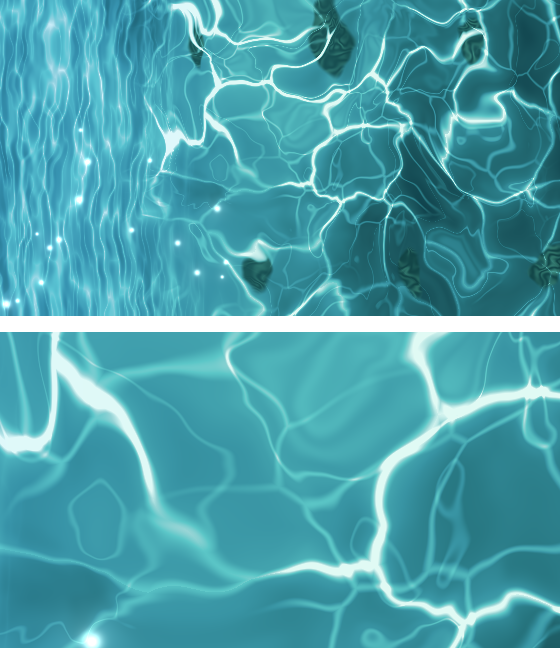
Top, the full canvas; bottom, a detail of the centre.
This texture is drawn by a WebGL 2 fragment shader. Its source:

```glsl
#version 300 es
precision highp float;
// Sunlit turquoise water: wavy falling streaks on the left, a caustic web on the right.
uniform vec2 u_resolution;
out vec4 fragColor;

const vec3 WATER[8] = vec3[8](
  vec3(0.05, 0.24, 0.28), vec3(0.11, 0.35, 0.38), vec3(0.15, 0.46, 0.50), vec3(0.22, 0.58, 0.64),
  vec3(0.29, 0.68, 0.71), vec3(0.36, 0.78, 0.78), vec3(0.58, 0.83, 0.83), vec3(0.88, 0.98, 0.96));

float hash(vec2 p) {
  return fract(sin(dot(p, vec2(127.1, 311.7))) * 43758.5453);
}

vec2 hash2(vec2 p) {
  return vec2(hash(p), hash(p + 19.7));
}

float noise(vec2 p) {
  vec2 i = floor(p), f = fract(p);
  f = f * f * f * (f * (f * 6.0 - 15.0) + 10.0);
  return mix(mix(hash(i), hash(i + vec2(1, 0)), f.x),
             mix(hash(i + vec2(0, 1)), hash(i + vec2(1, 1)), f.x), f.y);
}

float fbm(vec2 p) {
  float sum = 0.0, amp = 0.5;
  for (int i = 0; i < 3; i++) {
    sum += amp * noise(p);
    p = mat2(1.6, 1.2, -1.2, 1.6) * p + 5.3;
    amp *= 0.5;
  }
  return sum / 0.875;
}

vec2 warp(vec2 p, float scale, float amount) {
  return p + amount * (vec2(fbm(p * scale), fbm(p * scale + 31.4)) - 0.5);
}

// x: gap between the two nearest cell centres, y: random value of the cell
vec2 cells(vec2 p) {
  vec2 base = floor(p);
  float near = 9.0, second = 9.0, id = 0.0;
  for (int y = -1; y <= 1; y++)
    for (int x = -1; x <= 1; x++) {
      vec2 cell = base + vec2(x, y);
      float d = length(cell + 0.1 + 0.8 * hash2(cell) - p);
      if (d < near) { second = near; near = d; id = hash(cell + 7.7); }
      else second = min(second, d);
    }
  return vec2(second - near, id);
}

float contour(float value, float level, float width) {
  return 1.0 - smoothstep(0.0, width, abs(value - level));
}

// Thin bright filaments running mostly vertically
float streaks(vec2 p, float density) {
  p.x += 0.045 * (noise(p * vec2(9.0, 7.0)) - 0.5) + 0.018 * (noise(p * vec2(24.0, 19.0)) - 0.5);
  float n = noise(p * vec2(density, density * 0.11));
  return pow(1.0 - abs(2.0 * n - 1.0), 2.5);
}

// Brightness step of the caustic water
float caustics(vec2 p) {
  vec2 q = warp(warp(p, 3.0, 0.36), 8.0, 0.07);
  vec2 web = cells(q * 4.0), fine = cells(q * 7.5 + 11.0);
  float power = smoothstep(0.2, 0.75, noise(p * 5.0 + 3.0));
  float swell = fbm(q * vec2(6.0, 4.5) + 2.0);
  float light = (swell - 0.5) * 3.0 + (web.y - 0.5) * 0.9;
  light += (1.0 - smoothstep(0.0, 0.09, web.x)) * (1.3 + 2.4 * power);
  light += exp(-web.x * 8.0) * (0.4 + 1.1 * power);
  light += (1.0 - smoothstep(0.0, 0.10, fine.x)) * 1.9 * power * power;
  light += contour(swell, 0.62, 0.014) * 1.5 + contour(swell, 0.36, 0.012) * 0.9;
  return light + 0.25 * sin(swell * 55.0) * smoothstep(0.5, 0.7, swell);
}

// Mask of submerged rocks, alternating between the upper and lower rim
float rocks(vec2 p) {
  vec2 q = warp(p, 7.0, 0.14);
  float mask = 0.0;
  for (int i = 0; i < 6; i++) {
    float k = float(i);
    vec2 centre = vec2(0.6 + 0.23 * k, mix(0.87, 0.15, mod(k, 2.0)));
    vec2 size = vec2(0.045, 0.10) * (0.65 + 0.6 * hash(vec2(k, 4.0)));
    mask = max(mask, 1.0 - smoothstep(0.75, 1.1, length((q - centre) / size)));
  }
  return mask;
}

void main() {
  vec2 p = gl_FragCoord.xy / u_resolution.y;
  float side = p.x + 0.16 * (fbm(p * 4.0) - 0.5);

  // Water and falling streaks
  float web = mix(3.2, 1.35, smoothstep(0.75, 1.45, side)) + caustics(p);
  float fall = 1.9 + 1.6 * fbm(p * vec2(7.0, 3.0)) + 2.6 * streaks(p, 42.0) + 1.3 * streaks(p + 4.0, 75.0);
  float veil = 1.0 - smoothstep(0.40, 0.68, side + 0.12 * (noise(p * vec2(30.0, 4.0)) - 0.5));
  float level = mix(web, fall, veil);
  level -= 1.2 * smoothstep(0.7, 1.0, p.y) * smoothstep(0.15, 0.4, p.x) * (1.0 - smoothstep(0.6, 0.8, p.x));
  level = clamp(level, 0.0, 6.99);
  int stop = min(int(level), 6);
  vec3 color = mix(WATER[stop], WATER[stop + 1], fract(level));
  color += vec3(-0.01, -0.01, 0.05) * (1.0 - smoothstep(0.2, 0.9, p.x));

  // Rippled green rocks
  float grain = 0.5 + 0.5 * sin(70.0 * fbm(warp(p, 9.0, 0.1) * 9.0));
  vec3 stone = mix(vec3(0.06, 0.25, 0.25), vec3(0.22, 0.50, 0.44), grain * noise(p * 28.0));
  color = mix(color, stone, 0.8 * rocks(p) * (1.0 - smoothstep(4.0, 6.0, level)));

  // Warm sparkles
  for (int i = 0; i < 16; i++) {
    vec2 seed = hash2(vec2(float(i), 2.0));
    float d = length(p - seed * vec2(0.75, 0.6));
    float radius = 0.004 + 0.008 * hash(vec2(float(i), 9.0));
    color += vec3(0.75, 0.62, 0.55) * (exp(-d * d / (radius * radius)) + 0.25 * exp(-d / (radius * 2.0)));
  }
  fragColor = vec4(clamp(color, 0.0, 1.0), 1.0);
}
```
